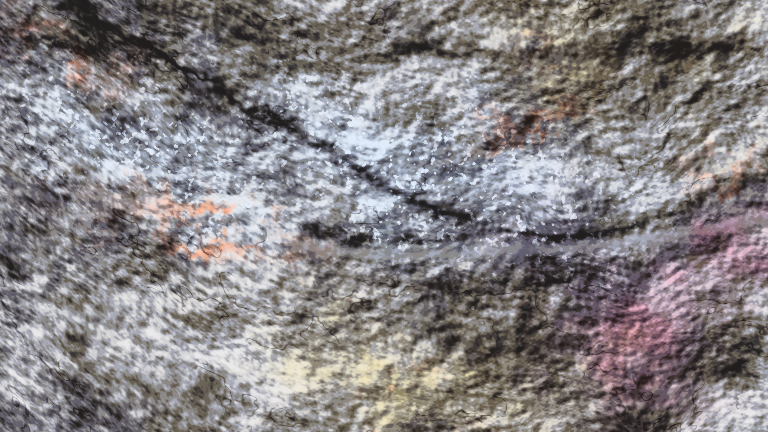
Reproduce this texture procedurally as a WebGL 2 fragment shader.

```glsl
#version 300 es
precision highp float;
// Weathered rock face: gritty tilted strata split by jagged cracks and a pale ledge.
// Layered value noise, sheared along the bedding, sets a tone that indexes a stone ramp;
// ragged stains then add ochre, rust, maroon and a cold blue sheen.
uniform vec2 u_resolution;
out vec4 outColor;
// Stone ramp, dark to light
const vec3 SHADOW = vec3(0.25, 0.23, 0.23);
const vec3 BROWN  = vec3(0.42, 0.39, 0.34);
const vec3 VIOLET = vec3(0.39, 0.38, 0.43);
const vec3 STONE  = vec3(0.55, 0.54, 0.54);
const vec3 PALE   = vec3(0.65, 0.66, 0.71);
const vec3 CHALK  = vec3(0.82, 0.82, 0.83);
// Stains, as multipliers on the stone
const vec3 OCHRE  = vec3(1.05, 0.98, 0.74);
const vec3 RUST   = vec3(1.15, 0.78, 0.60);
const vec3 MAROON = vec3(1.05, 0.78, 0.87);
const vec3 COLD   = vec3(0.95, 1.01, 1.07);
const float STRATA_SCALE = 6.5;    // coarsest lumps per canvas height
const float STRETCH = 0.72;        // lower is longer along the bedding
const float OCTAVE_GAIN = 0.73;
const float LUMP_WEIGHT = 1.0;
const float RELIEF_WEIGHT = 1.7;
const vec2 RELIEF_STEP = vec2(-0.04, 0.06);
const float FISSURE_WEIGHT = 1.1;
const float FLECK_SCALE = 85.0;
const float CONTRAST = 1.7;

float hash(ivec2 cell) {
  uvec2 q = uvec2(cell) * uvec2(1597u, 3571u);
  uint h = (q.x ^ (q.y << 7)) * 747796u + q.y * 2891u + 97u;
  h = (h ^ (h >> 15)) * 739397u;
  h = (h ^ (h >> 13)) * 277803u;
  h ^= h >> 16;
  return float(h & 65535u) / 65535.0;
}
// Smooth value noise in -1..1
float noise(vec2 p) {
  ivec2 i = ivec2(floor(p));
  vec2 f = fract(p);
  f = f * f * (3.0 - 2.0 * f);
  float low = mix(hash(i), hash(i + ivec2(1, 0)), f.x);
  float high = mix(hash(i + ivec2(0, 1)), hash(i + ivec2(1, 1)), f.x);
  return 2.0 * mix(low, high, f.y) - 1.0;
}
float fbm(vec2 p) {
  float sum = 0.0, amp = 1.0;
  for (int k = 0; k < 6; k++) {
    sum += amp * noise(p);
    p = mat2(0.8, 0.6, -0.6, 0.8) * p * 2.0 + 17.3;
    amp *= OCTAVE_GAIN;
  }
  return sum;
}
// Soft ellipse, turned by a slope
float patchAt(vec2 p, vec2 centre, vec2 radius, float slope) {
  vec2 d = p - centre;
  d.y -= slope * d.x;
  d /= radius;
  return exp(-dot(d, d));
}
// Line of given half width, limited to a span in x
float seam(float dist, float width, float x, float from, float to) {
  float span = smoothstep(from - 0.06, from + 0.06, x) * (1.0 - smoothstep(to - 0.08, to + 0.08, x));
  return span * exp(-dist * dist / (width * width));
}
vec3 stoneRamp(float t, float hue) {
  vec3 c = mix(SHADOW, mix(BROWN, VIOLET, hue), smoothstep(0.07, 0.25, t));
  c = mix(c, STONE, smoothstep(0.32, 0.54, t));
  c = mix(c, PALE, smoothstep(0.62, 0.78, t));
  c = mix(c, CHALK, smoothstep(0.80, 0.92, t));
  return c * mix(0.5, 1.0, smoothstep(0.0, 0.09, t)) * (1.0 + 0.12 * smoothstep(0.92, 1.0, t));
}
void main() {
  vec2 p = gl_FragCoord.xy / u_resolution.y;
  float bend = 0.025 * noise(p * 6.0);
  float jag = bend + 0.014 * noise(p * 21.0) + 0.008 * noise(p * 58.0);
  vec2 ragged = p + 0.07 * vec2(noise(p * 9.0 + 40.0), noise(p * 9.0 + 80.0))
                  + 0.05 * vec2(noise(p * 31.0 + 5.0), noise(p * 31.0 + 60.0))
                  + 0.03 * vec2(noise(p * 90.0 + 3.0), noise(p * 90.0 + 70.0));
  // Bedding: falls from the left, rises gently to the right
  float run = p.x - 0.95;
  float bed = p.y - 0.41 - (run < 0.0 ? 0.35 : 0.13) * run * run;
  vec2 q = STRATA_SCALE * vec2(p.x * STRETCH, bed + bend);
  float lumps = fbm(q);
  float relief = lumps - fbm(q + RELIEF_STEP);
  // Regions of the face
  float cold = patchAt(ragged, vec2(1.0, 0.60), vec2(0.48, 0.16), -0.25);
  cold = max(cold, 0.8 * patchAt(ragged, vec2(0.35, 0.66), vec2(0.38, 0.16), -0.3));
  float plum = patchAt(ragged, vec2(1.45, 0.22), vec2(0.20, 0.20), -0.5);
  float pink = patchAt(ragged, vec2(1.72, 0.37), vec2(0.13, 0.12), 0.0);
  float bright = patchAt(ragged, vec2(1.72, 0.66), vec2(0.11, 0.09), 0.6);
  // Cracks of uneven width, and fine fissures along the bedding
  float width = 0.011 + 0.007 * noise(p * 17.0 + 11.0);
  float cracks = seam(p.y - 1.0 + 0.54 * (p.x - 0.13) + jag, width, p.x, 0.18, 1.1)
               + 0.8 * seam(p.y - 0.89 + jag, 1.5 * width, p.x, 0.85, 2.2)
               + 0.8 * seam(bed - 0.035 + 0.6 * jag, width, p.x, 0.68, 1.5)
               + 0.7 * seam(0.64 * (p.y - 0.86 - 1.2 * (p.x - 1.67)) + jag, 0.8 * width, p.x, 1.48, 1.68);
  float vein = noise(q * 2.3 + 50.0) + 0.5 * noise(q * 7.0 + 90.0) + 0.25 * noise(q * 17.0);
  float fissure = (1.0 - smoothstep(0.0, 0.13, abs(vein))) * smoothstep(-0.1, 0.5, noise(q * 1.7 + 33.0));
  float ledge = seam(bed + 0.25 * bend, 0.013, p.x, 0.66, 1.85);
  // Tone of the stone, roughly normal before the sigmoid
  float tone = LUMP_WEIGHT * lumps + RELIEF_WEIGHT * relief + 0.12;
  tone += 0.5 * cold + 0.9 * bright + 0.6 * pink - 0.5 * plum - 0.35 * smoothstep(0.75, 1.0, p.y);
  tone -= FISSURE_WEIGHT * fissure + 2.1 * cracks;
  vec2 fleckAt = mat2(0.8, 0.6, -0.6, 0.8) * p * FLECK_SCALE;
  float fleck = smoothstep(0.42, 0.68, 0.75 * noise(fleckAt) + 0.6 * noise(fleckAt * 1.9 + 13.0));
  tone += 1.8 * fleck * (0.15 + cold);
  tone = mix(tone, 0.2 * tone + 0.42, 0.85 * ledge);
  float t = 1.0 / (1.0 + exp(-CONTRAST * tone));
  float drift = noise(p * 4.0 + 21.0) + 0.6 * noise(p * 13.0 + 9.0) + 0.4 * noise(p * 45.0);
  float hue = smoothstep(-0.4, 0.4, drift + cold + plum - 0.1);
  vec3 colour = stoneRamp(t, hue);
  // Mineral stains
  float ochre = patchAt(ragged, vec2(1.0, 0.12), vec2(0.42, 0.17), -0.1)
              + patchAt(ragged, vec2(1.45, 0.88), vec2(0.42, 0.17), -0.3);
  ochre = clamp(ochre * (0.55 + 0.6 * drift), 0.0, 1.0);
  float rust = patchAt(ragged, vec2(0.47, 0.46), vec2(0.23, 0.035), -0.25)
             + patchAt(ragged, vec2(0.17, 0.90), vec2(0.15, 0.04), -0.4)
             + 0.7 * patchAt(ragged, vec2(1.20, 0.73), vec2(0.17, 0.025), 0.5);
  rust += smoothstep(0.3, 0.7, noise(ragged * 15.0 + 31.0)) * (ochre * 0.5 + bright);
  colour *= mix(vec3(1.0), COLD, cold) * mix(vec3(1.0), OCHRE, ochre);
  colour *= mix(vec3(1.0), RUST, clamp(rust * (0.6 + 0.6 * drift), 0.0, 0.9));
  colour *= mix(vec3(1.0), MAROON, clamp((plum + pink) * (0.7 + 0.5 * drift), 0.0, 1.0));
  outColor = vec4(clamp(colour, 0.0, 1.0), 1.0);
}
```
